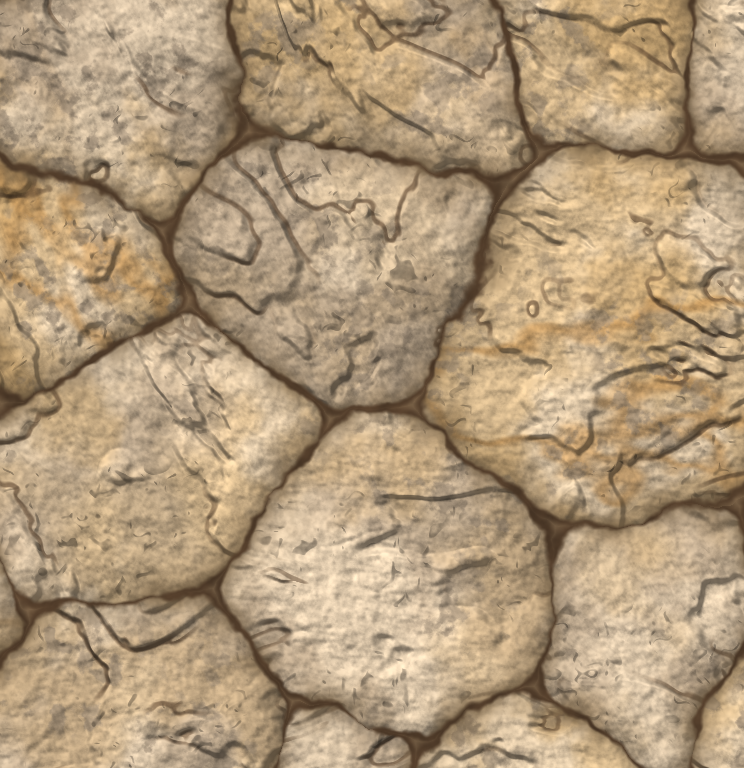
This texture is drawn by a Shadertoy shader. Its source:

```glsl
const float STONES = 2.9;         // stone cells per canvas height
const float SIZE_SPREAD = 0.42;   // how unequal the stones are
const float ROUNDING = 27.0;      // higher gives sharper stone corners
const float JOINT = 0.006;        // half width of a joint, in cells
const float LEDGES = 5.0;         // broken layers per stone
const float LEDGE_HEIGHT = 0.026;
const float RELIEF = 0.58;        // strength of the shading
const float EXPOSURE = 1.05;
const vec3 LIGHT = vec3(-0.40, 0.62, 0.95);

const vec3 GREY_BEIGE = vec3(0.72, 0.64, 0.54);
const vec3 SAND = vec3(0.80, 0.69, 0.53);
const vec3 PALE = vec3(0.84, 0.76, 0.65);
const vec3 OCHRE = vec3(0.71, 0.58, 0.39);
const vec3 RUST = vec3(0.68, 0.50, 0.28);
const vec3 LICHEN = vec3(0.54, 0.48, 0.41);
const vec3 DIRT = vec3(0.55, 0.45, 0.32);
const vec3 MORTAR = vec3(0.46, 0.37, 0.27);
const vec3 CREVICE = vec3(0.31, 0.23, 0.16);

float hash(vec2 p) {
    vec3 a = fract(p.xyx * 0.1031);
    a += dot(a, a.yzx + 33.33);
    return fract((a.x + a.y) * a.z);
}

float noise(vec2 p) {
    vec2 i = floor(p), f = fract(p);
    f = f * f * (3.0 - 2.0 * f);
    return mix(mix(hash(i), hash(i + vec2(1, 0)), f.x),
               mix(hash(i + vec2(0, 1)), hash(i + 1.0), f.x), f.y);
}

float fbm(vec2 p) {
    float sum = 0.0, amp = 0.5;
    for (int i = 0; i < 5; i++) {
        sum += amp * noise(p);
        p = mat2(1.6, 1.2, -1.2, 1.6) * p + 7.3;
        amp *= 0.5;
    }
    return sum / 0.97;
}

// Stone centre in xy, size weight in z
vec3 seed(vec2 cell) {
    vec2 jitter = vec2(hash(cell + 3.0), hash(cell + 57.0));
    return vec3(cell + 0.06 + 0.88 * jitter, SIZE_SPREAD * hash(cell + 91.0));
}

float power(vec2 p, vec3 s) {
    return dot(p - s.xy, p - s.xy) - s.z;
}

// Weighted Voronoi: rounded edge distance, owning cell and outward direction
float stoneEdge(vec2 p, out vec2 id, out vec2 outward) {
    vec2 home = floor(p);
    float nearest = 1e3;
    id = home;
    for (int j = -2; j <= 2; j++)
    for (int i = -2; i <= 2; i++) {
        vec2 cell = home + vec2(i, j);
        float d = power(p, seed(cell));
        if (d < nearest) { nearest = d; id = cell; }
    }
    vec2 centre = seed(id).xy;
    float total = 1e-9;
    outward = vec2(0.0);
    for (int j = -2; j <= 2; j++)
    for (int i = -2; i <= 2; i++) {
        if (i == 0 && j == 0) continue;
        vec3 other = seed(id + vec2(i, j));
        vec2 across = other.xy - centre;
        float gap = (power(p, other) - nearest) / (2.0 * length(across));
        float w = exp(-ROUNDING * gap);
        total += w;
        outward += w * normalize(across);
    }
    outward /= total;
    return -log(total) / ROUNDING;
}

// Each stone has its own grain direction and part of the noise
vec2 stoneSpace(vec2 p, vec2 id) {
    float a = 0.4 + 1.4 * (hash(id + 11.0) - 0.5);
    return mat2(cos(a), sin(a), -sin(a), cos(a)) * p + id * 17.0;
}

float layers(vec2 q) {
    return LEDGES * fbm(q * vec2(1.3, 1.9) + 0.5 * noise(q * 2.5));
}

float height(vec2 p, vec2 id) {
    vec2 q = stoneSpace(p, id);
    float t = layers(q);
    float ledge = floor(t) + smoothstep(0.82, 1.0, fract(t));
    return LEDGE_HEIGHT * (ledge + 0.4 * t) + 0.045 * fbm(q * 7.0)
         + 0.020 * fbm(q * vec2(4.0, 13.0)) + 0.014 * fbm(q * 27.0);
}

vec3 stoneColour(vec2 q, float tone) {
    float patches = fbm(q * 1.8 + 4.0);
    vec3 col = mix(GREY_BEIGE, SAND, smoothstep(0.42, 0.68, 0.5 * tone + 0.6 * patches));
    col = mix(col, PALE, 0.80 * smoothstep(0.44, 0.62, fbm(q * 2.8 + 19.0)));
    col = mix(col, OCHRE, (0.2 + 0.6 * tone) * smoothstep(0.48, 0.68, fbm(q * 2.4 + 33.0)));
    // Rust veins along the grain
    float vein = abs(fbm(q * vec2(0.8, 1.5) + 51.0) - 0.5);
    col = mix(col, RUST, 0.60 * (1.0 - smoothstep(0.0, 0.035, vein)) * smoothstep(0.45, 0.8, tone));
    // Grey mottling, pits and fine grain
    float mottled = smoothstep(0.52, 0.68, fbm(q * 17.0)) * smoothstep(0.42, 0.64, fbm(q * 2.2 + 71.0));
    col = mix(col, LICHEN, 0.65 * mottled);
    float pits = smoothstep(0.76, 0.95, noise(q * 38.0 + 3.0 * noise(q * 20.0)));
    col *= 1.0 - 0.30 * pits * smoothstep(0.45, 0.65, noise(q * 5.0));
    return col * (0.93 + 0.14 * noise(q * 65.0));
}

void mainImage(out vec4 fragColor, in vec2 fragCoord) {
    vec2 p = fragCoord / iResolution.y * STONES + vec2(5.3, 2.6);

    // Chipped outlines
    vec2 wobble = vec2(fbm(p * 3.2), fbm(p * 3.2 + 40.0)) - 0.5;
    vec2 id, outward;
    float edge = stoneEdge(p + 0.20 * wobble, id, outward);
    vec2 q = stoneSpace(p, id);
    vec3 col = stoneColour(q, hash(id + 23.0));

    // Thin broken cracks between layers of slightly different tone
    vec2 e = vec2(0.012, 0.0);
    float t = layers(q);
    float steep = length(vec2(layers(q + e.xy), layers(q + e.yx)) - t) / e.x;
    float layerTone = mix(hash(vec2(floor(t), 5.0) + id), hash(vec2(floor(t) + 1.0, 5.0) + id),
                          smoothstep(0.80, 0.86, fract(t)));
    col *= 0.95 + 0.10 * layerTone;
    float crack = 1.0 - smoothstep(0.003, 0.014, abs(fract(t) - 0.83) / max(steep, 1.5));
    col = mix(col, CREVICE, 0.60 * crack * smoothstep(0.40, 0.70, noise(q * 4.0 + 8.0)));

    // Surface slope, rounded off toward the joints
    float h = height(p, id);
    vec2 slope = vec2(height(p + e.xy, id) - h, height(p + e.yx, id) - h) / e.x;
    slope -= 0.45 * outward * exp(-max(edge, 0.0) / 0.07);
    float lit = dot(normalize(vec3(-slope, 1.0)), LIGHT) / LIGHT.z;
    col *= EXPOSURE * clamp(mix(1.0, lit, RELIEF), 0.55, 1.13);

    // Dirt and shadow at the rim, then the joint
    float rim = exp(-max(edge - JOINT, 0.0) / 0.045);
    col = mix(col, DIRT, 0.75 * rim * smoothstep(0.25, 0.65, fbm(p * 8.0)));
    col *= 1.0 - 0.20 * rim;
    vec3 joint = mix(CREVICE, MORTAR, 1.0 - smoothstep(-0.030, 0.002, edge));
    joint *= 0.8 + 0.4 * fbm(p * 16.0);
    float ragged = JOINT + 0.030 * (fbm(p * 9.0) - 0.5);
    col = mix(joint, col, smoothstep(ragged - 0.007, ragged + 0.012, edge));
    fragColor = vec4(col, 1.0);
}
```
